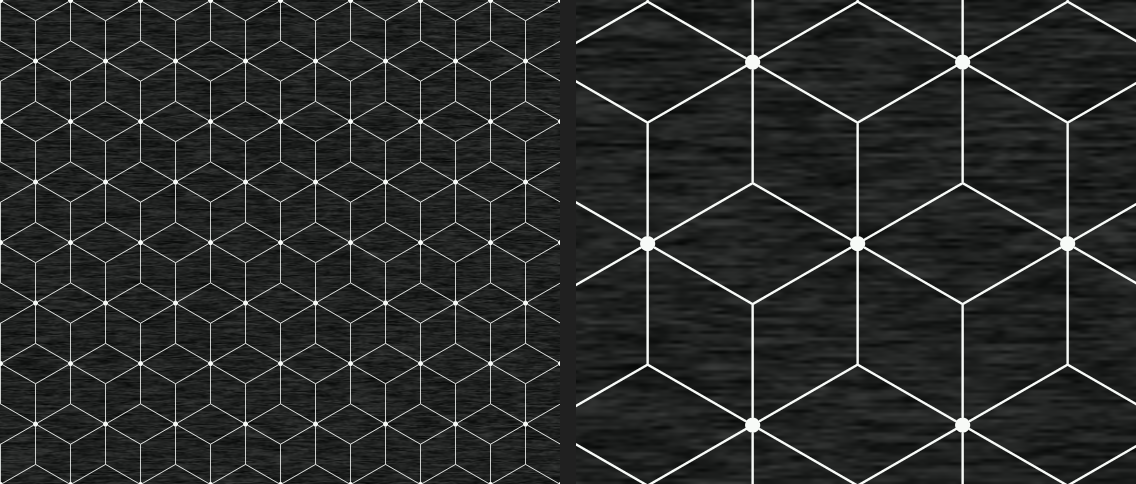
Left: the whole. Right: its middle third, enlarged.
Give the GLSL for this pattern, as a Shadertoy shader.

```glsl
// Thin pale rhombus lattice with dotted hubs over dark, horizontally streaked cloth.
#define REPEATS vec2(8.0, 4.0)          // lattice periods across and down
#define LINE_WIDTH 0.0115               // in units of one horizontal period
#define DOT_RADIUS 0.036
#define LATTICE_SHIFT vec2(0.0078, -0.0078)
#define THREAD_ROWS 442.0               // finest cloth rows over the height
#define STREAK_GAIN 0.235               // contrast of the cloth
#define CLOTH_COLOR vec3(0.123, 0.130, 0.126)
#define LINE_COLOR vec3(0.97, 0.98, 0.97)

const float SQRT3 = 1.7320508;

float hash(vec2 cell, float seed) {
    vec3 q = fract(vec3(cell.xyx + seed) * vec3(0.1031, 0.1030, 0.0973));
    q += dot(q, q.yzx + 33.33);
    return fract((q.x + q.y) * q.z);
}

// One thread row: smooth random values along x, shifted per row, wrapping.
float threadRow(float x, float row, float columns, float seed) {
    x = x * columns + hash(vec2(row, 7.0), seed) * columns;
    float cell = floor(x);
    float left = hash(vec2(mod(cell, columns), row), seed);
    float right = hash(vec2(mod(cell + 1.0, columns), row), seed);
    return mix(left, right, smoothstep(0.0, 1.0, x - cell));
}

// Streaks wrap in both directions; neighbouring rows blend smoothly.
float streaks(vec2 uv, float columns, float rows, float seed) {
    float y = uv.y * rows - 0.5;
    float row = floor(y);
    return mix(threadRow(uv.x, mod(row, rows), columns, seed),
               threadRow(uv.x, mod(row + 1.0, rows), columns, seed),
               smoothstep(0.0, 1.0, y - row));
}

// Offset from the nearest hub of a triangular lattice with unit spacing.
vec2 nearestHub(vec2 p) {
    vec2 period = vec2(1.0, SQRT3);
    vec2 a = mod(p + 0.5 * period, period) - 0.5 * period;
    vec2 b = mod(p, period) - 0.5 * period;
    return dot(a, a) < dot(b, b) ? a : b;
}

// Distance to the six spokes that run from a hub to its cell corners.
float spokeDistance(vec2 p) {
    p = abs(p);
    return min(p.x, abs(0.5 * p.x - 0.5 * SQRT3 * p.y));
}

// Share of a pixel-wide window covered by a line.
float lineCoverage(float d, float width, float pixel) {
    float lo = max(d - 0.5 * pixel, -0.5 * width);
    float hi = min(d + 0.5 * pixel, 0.5 * width);
    return max(hi - lo, 0.0) / pixel;
}

void mainImage(out vec4 fragColor, in vec2 fragCoord) {
    vec2 uv = fragCoord / iResolution.xy;
    float pixel = REPEATS.x / iResolution.x;

    // Cloth: long, medium and short streaks
    float weave = 0.30 * streaks(uv, 24.0, THREAD_ROWS * 0.5, 3.0)
                + 0.45 * streaks(uv, 60.0, THREAD_ROWS, 17.0)
                + 0.25 * streaks(uv, 160.0, THREAD_ROWS, 41.0);
    vec3 color = CLOTH_COLOR + STREAK_GAIN * (weave - 0.5);

    // Lattice lines and hub dots
    vec2 hub = nearestHub(uv * REPEATS * vec2(1.0, SQRT3) - LATTICE_SHIFT);
    float ink = lineCoverage(spokeDistance(hub), LINE_WIDTH, pixel);
    float dotInk = clamp((DOT_RADIUS - length(hub)) / pixel + 0.5, 0.0, 1.0);
    color = mix(color, LINE_COLOR, max(ink, dotInk));

    fragColor = vec4(clamp(color, 0.0, 1.0), 1.0);
}
```
